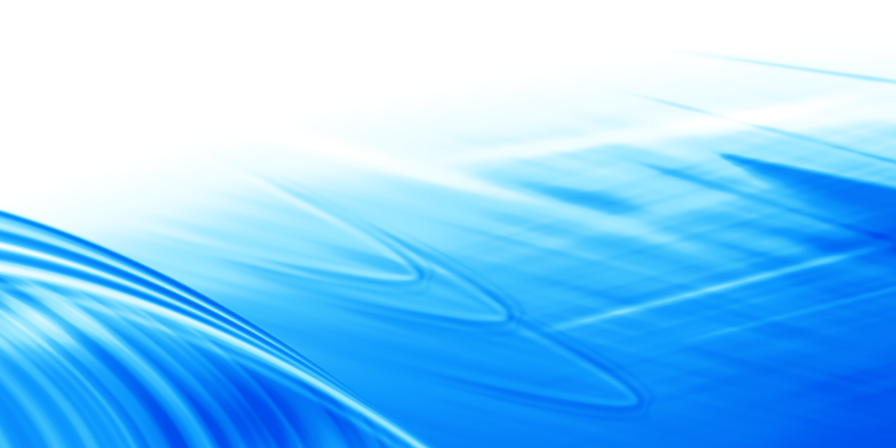
This background is drawn by a WebGL 1 fragment shader. Its source:

```glsl
precision highp float;
// Abstract blue sweep: a white sky melts into deep azure, crossed by soft light streaks.
// Every layer shifts one scalar "tone", which a colour ramp turns from white to deep blue.
// Layers: curved horizon, nested loops, straight streaks, dark wedge, curved fan at left.
uniform vec2 u_resolution;

float hash(vec2 p) {
  vec3 q = fract(vec3(p.xyx) * 0.1031);
  q += dot(q, q.yzx + 33.33);
  return fract((q.x + q.y) * q.z);
}

float noise(vec2 p) {
  vec2 i = floor(p), f = fract(p);
  f = f * f * (3.0 - 2.0 * f);
  return mix(mix(hash(i), hash(i + vec2(1.0, 0.0)), f.x),
             mix(hash(i + vec2(0.0, 1.0)), hash(i + vec2(1.0, 1.0)), f.x), f.y);
}

float bell(float x, float width) {
  x /= width;
  return exp(-x * x);
}

float glow(vec2 p, vec2 center, vec2 size) {
  vec2 q = (p - center) / size;
  return exp(-dot(q, q));
}

// Noise stretched along a direction, centred on zero
float fibers(vec2 p, vec2 dir, float density) {
  vec2 q = vec2(dot(p, dir), dot(p, vec2(-dir.y, dir.x)));
  return noise(q * vec2(2.5, density)) * 0.6 + noise(q * vec2(4.0, density * 2.3) + 7.0) * 0.4 - 0.5;
}

// Tapered, slightly bowed line from a to b
float streak(vec2 p, vec2 a, vec2 b, float bow, float width) {
  vec2 ab = b - a;
  float u = clamp(dot(p - a, ab) / dot(ab, ab), 0.0, 1.0);
  float taper = 4.0 * u * (1.0 - u);
  vec2 normal = normalize(vec2(-ab.y, ab.x));
  return bell(dot(p - a, normal) - bow * taper, width) * smoothstep(0.0, 0.8, taper);
}

// Pointed parabolic loop: dark rim with a paler band just inside
float loopRim(vec2 p, vec2 tip) {
  vec2 axis = vec2(0.94, -0.34);
  vec2 q = vec2(dot(p - tip, axis), dot(p - tip, vec2(-axis.y, axis.x)));
  float dist = (q.x + 50.0 * q.y * q.y) / sqrt(1.0 + 10000.0 * q.y * q.y);
  float fade = smoothstep(-0.65, -0.1, q.x);
  return fade * (bell(dist, 0.008) * 0.11 - bell(dist + 0.018, 0.014) * 0.08
                 + bell(dist - 0.018, 0.004) * 0.04);
}

float horizonTone(vec2 p) {
  float depth = max(0.57 + 0.34 * p.x - 0.08 * p.x * p.x - p.y, 0.0);
  float tone = 0.95 * (1.0 - exp(-2.3 * pow(depth, 1.2)));
  tone += 0.16 * smoothstep(1.35, 2.0, p.x) * smoothstep(0.6, 0.4, p.y);
  float grain = 0.16 * fibers(p, vec2(0.966, -0.259), 34.0)
              + 0.12 * fibers(p, vec2(0.966, 0.259), 40.0) * smoothstep(0.8, 1.6, p.x);
  return tone + grain * smoothstep(0.02, 0.3, depth) * smoothstep(0.0, 0.5, p.y + 0.15);
}

float streakTone(vec2 p) {
  float light = 0.16 * streak(p, vec2(0.5, 0.72), vec2(1.8, 0.36), 0.025, 0.022)
              + 0.13 * streak(p, vec2(0.9, 0.64), vec2(2.1, 0.83), -0.025, 0.016)
              + 0.20 * streak(p, vec2(1.15, 0.245), vec2(2.05, 0.47), 0.0, 0.008)
              + 0.10 * streak(p, vec2(1.45, 0.22), vec2(2.3, 0.43), 0.0, 0.007)
              + 0.18 * streak(p, vec2(1.35, 0.55), vec2(1.85, 0.44), 0.0, 0.022)
              + 0.14 * streak(p, vec2(1.35, 0.72), vec2(2.4, 0.77), 0.0, 0.025);
  float dark = 0.20 * streak(p, vec2(1.0, 0.63), vec2(2.2, 0.42), -0.025, 0.022)
             + 0.14 * streak(p, vec2(1.35, 0.66), vec2(2.1, 0.43), 0.0, 0.009)
             + 0.18 * streak(p, vec2(1.45, 0.895), vec2(2.4, 0.76), 0.0, 0.007)
             + 0.12 * streak(p, vec2(1.3, 0.82), vec2(2.3, 0.56), 0.0, 0.006);
  return dark - light;
}

// Blue blade opening toward the right edge
float wedgeTone(vec2 p) {
  float run = max(p.x - 1.57, 0.0);
  float drop = 0.675 - 0.2 * run - p.y;
  float body = smoothstep(0.0, 0.018, drop) * (1.0 - smoothstep(0.1, 0.45, drop / (run + 0.02)));
  return 0.36 * body * smoothstep(0.0, 0.06, run);
}

// Curved fan: fine stripes above a bright ridge, glossy folds below it
float fanTone(vec2 p, float tone) {
  float rise = p.y - (0.40 - 0.17 * p.x - 0.27 * p.x * p.x);
  float s = rise / max(0.135 - 0.13 * p.x, 0.03);
  float stripes = 0.5 + 0.26 * cos(s * 19.0 + 2.0) + 0.3 * (noise(vec2(s * 13.0, p.x * 2.0)) - 0.5);
  float band = smoothstep(1.08, 0.95, s) * smoothstep(0.95, 0.35, p.x);
  tone = mix(tone, stripes + 0.3 * p.x, band * 0.9);

  float fold = p.x + 0.5 * p.y + 1.6 * p.y * p.y;
  float inner = 0.66 + 0.36 * glow(p, vec2(0.58, 0.07), vec2(0.2, 0.15))
              - 0.38 * glow(p, vec2(0.08, 0.28), vec2(0.17, 0.07));
  inner += 0.24 * (noise(vec2(fold * 24.0, p.y * 2.0)) - 0.5) + 0.14 * (noise(vec2(fold * 70.0, 3.0)) - 0.5);
  inner += 0.16 * bell(fold - 0.4, 0.025) - 0.16 * bell(fold - 0.46, 0.02);
  tone = mix(tone, inner, smoothstep(0.01, -0.025, rise));
  float ridge = bell(rise, 0.013) + 0.4 * bell(rise + 0.035, 0.01);
  return mix(tone, 0.18, min(ridge, 1.0) * (0.9 - 0.3 * p.x));
}

vec3 ramp(float t) {
  vec3 c = mix(vec3(1.0), vec3(0.93, 0.99, 1.0), smoothstep(0.0, 0.18, t));
  c = mix(c, vec3(0.59, 0.90, 1.0), smoothstep(0.15, 0.4, t));
  c = mix(c, vec3(0.23, 0.75, 0.99), smoothstep(0.38, 0.58, t));
  c = mix(c, vec3(0.05, 0.60, 0.99), smoothstep(0.55, 0.73, t));
  c = mix(c, vec3(0.01, 0.46, 0.96), smoothstep(0.7, 0.87, t));
  return mix(c, vec3(0.0, 0.31, 0.93), smoothstep(0.85, 1.02, t));
}

void main() {
  vec2 p = gl_FragCoord.xy / u_resolution * vec2(2.0, 1.0);
  float tone = horizonTone(p) + streakTone(p) + wedgeTone(p);
  for (int i = 0; i < 3; i++) {
    float n = float(i);
    tone += loopRim(p, vec2(0.94, 0.38) + n * vec2(0.155, -0.04) + n * n * vec2(0.045, -0.05));
  }
  gl_FragColor = vec4(ramp(fanTone(p, tone)), 1.0);
}
```
